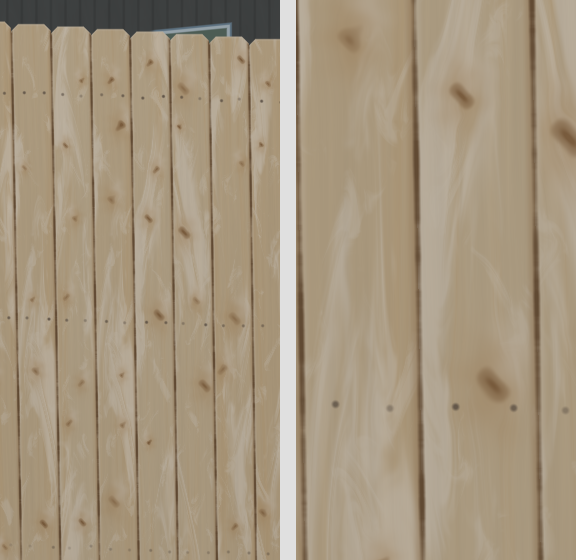
Left, the full canvas; right, a detail of the centre.
Reproduce this texture procedurally as a WebGL 1 fragment shader.

```glsl
precision highp float;
// Dog-eared cedar fence: leaning boards with knots, nails and dark gaps before grey siding.
uniform vec2 u_resolution;

const float PITCH = 0.1411;      // board spacing, canvas width = 1
const float KNOT_CELL = 0.27;    // height of one knot cell
const vec3 WOOD = vec3(0.67, 0.61, 0.51);
const vec3 WOOD_PALE = vec3(0.73, 0.69, 0.63);
const vec3 WOOD_WARM = vec3(0.64, 0.55, 0.42);
const vec3 KNOT_BROWN = vec3(0.44, 0.32, 0.20);
const vec3 GAP_BROWN = vec3(0.38, 0.29, 0.20);
const vec3 SIDING = vec3(0.24, 0.25, 0.25);

float hash(vec2 p) {
  vec3 q = fract(vec3(p.xyx) * 0.1031);
  q += dot(q, q.yzx + 33.33);
  return fract((q.x + q.y) * q.z);
}

// Layered, warped sines, roughly -1 to 1
float waves(vec2 p, float seed) {
  float sum = 0.0, amp = 0.5;
  for (int i = 0; i < 5; i++) {
    p += 0.7 * sin(p.yx * 1.3 + seed);
    sum += amp * sin(p.x + seed * 1.7) * cos(p.y * 0.8 - seed);
    p = p * 1.9 + 2.3;
    amp *= 0.6;
    seed += 1.37;
  }
  return sum;
}

// One knot per cell at most: x core, y warm halo, z grain bend, w pale sheen
vec4 knots(vec2 p, float board) {
  vec4 sum = vec4(0.0);
  float row = floor(p.y / KNOT_CELL);
  for (int j = -1; j <= 1; j++) {
    vec2 cell = vec2(board + 17.0, row + float(j) + 5.0);
    float rnd = hash(cell + 3.1);
    float present = step(0.15, hash(cell + 9.7));
    vec2 center = vec2((0.18 + 0.64 * hash(cell)) * PITCH,
                       (row + float(j) + 0.15 + 0.7 * hash(cell + 6.3)) * KNOT_CELL);
    float radius = mix(0.009, 0.021, rnd * rnd);
    vec2 d = (p - center) / radius;
    d += 0.25 * sin(d.yx * 2.3 + rnd * 20.0);
    float r = length(d * vec2(1.0, 0.9));
    float core = smoothstep(1.15, 0.2, r) * (0.85 + 0.15 * cos(r * 7.0));
    vec2 h = d * vec2(0.5, 0.33);
    float halo = exp(-dot(h, h));
    vec2 s = (d - vec2(1.3 * sign(rnd - 0.4), 1.8)) * vec2(0.75, 0.4);
    sum += present * vec4(core * (0.45 + 0.55 * hash(cell + 2.2)), halo,
                          radius * d.x * halo, exp(-dot(s, s)));
  }
  return sum;
}

// Two nails per board; returns coverage of a small soft dot
float nails(vec2 p, float rowY, float board, float px) {
  float side = step(0.5, p.x / PITCH);
  float rnd = hash(vec2(board + 8.0, rowY * 9.0 + side));
  vec2 jitter = vec2(rnd, hash(vec2(board + 21.0, rowY * 5.0 + side))) - 0.5;
  vec2 c = vec2(mix(0.27, 0.78, side) * PITCH, rowY - 0.005 * board) + jitter * 0.014;
  return smoothstep(0.0050 + px, 0.0015, length(p - c)) * (0.4 + 0.6 * rnd);
}

// Grooved siding with the corner of a window
vec3 background(vec2 p, float px) {
  float groove = abs(fract(p.x / 0.052) - 0.5) * 0.052;
  vec3 col = SIDING * (1.0 + 0.03 * waves(p * vec2(40.0, 12.0), 2.0));
  col *= 1.0 - 0.10 * smoothstep(0.004 + px, 0.001, groove);
  float depth = min(1.891 + (p.x - 0.534) * 0.098 - p.y, 0.828 - p.x);
  float inside = smoothstep(-px, px, depth) * smoothstep(0.53, 0.56, p.x);
  vec3 frame = mix(vec3(0.36, 0.44, 0.50), vec3(0.58, 0.63, 0.66), smoothstep(0.004, 0.010, depth));
  vec3 pane = mix(frame, vec3(0.30, 0.36, 0.33), smoothstep(0.018 - px, 0.018 + px, depth));
  return mix(col, pane, inside);
}

vec3 boardColor(vec2 p, float board, float px) {
  float seed = hash(vec2(board + 31.0, 4.0)) * 20.0;
  vec4 knot = knots(p, board);
  vec2 g = vec2(p.x - knot.z * 0.7, p.y);
  float streak = waves(g * vec2(55.0, 1.8), seed);
  float fine = waves(g * vec2(260.0, 7.0), seed + 4.0);
  float blotch = waves(g * vec2(24.0, 5.0), seed + 8.0);
  float fleck = waves(p * vec2(48.0, 24.0), seed + 13.0);
  // Per-board tint, then grain, sheen and knots
  vec3 col = mix(WOOD, WOOD_WARM, 0.6 * hash(vec2(board + 12.0, 7.0)));
  col = mix(col, WOOD_WARM, 0.5 * smoothstep(0.0, 0.7, streak));
  col = mix(col, WOOD_PALE, 0.75 * smoothstep(0.02, 0.55, -blotch));
  col = mix(col, WOOD_PALE, 0.45 * smoothstep(0.25, 0.75, fleck));
  col *= 1.0 + 0.016 * fine + 0.02 * streak;
  col = mix(col, WOOD_PALE, 0.65 * min(knot.w, 1.0));
  col = mix(col, vec3(0.60, 0.47, 0.31), 0.4 * min(knot.y, 1.0));
  col = mix(col, KNOT_BROWN, min(knot.x, 0.85));
  float dots = nails(p, 1.667, board, px) + nails(p, 0.86, board, px)
             + 0.5 * nails(p, 0.05, board, px);
  return mix(col, vec3(0.28, 0.24, 0.21), min(dots * 0.8, 1.0));
}

void main() {
  float px = 1.0 / u_resolution.x;
  vec2 p = gl_FragCoord.xy * px;
  // Boards lean slightly and their tops step down to the right
  float lean = (0.019 - 0.005 * p.x) * (1.885 - p.y);
  float u = (p.x - 0.041 - lean) / PITCH;
  float board = floor(u);
  vec2 local = vec2(fract(u) * PITCH, p.y);
  float edge = min(local.x, PITCH - local.x);
  vec3 wood = boardColor(local, board, px);
  // Warm shading left of each gap, a pale edge right of it, then the broken soft gap
  float wear = waves(vec2(floor(u + 0.5) * 3.0, p.y * 22.0), 1.0);
  wood = mix(wood, vec3(0.57, 0.47, 0.35), 0.6 * smoothstep(0.014, 0.002, PITCH - local.x));
  wood = mix(wood, WOOD_PALE, 0.35 * smoothstep(0.012, 0.004, local.x));
  float gap = smoothstep(0.0048 + px * 0.5, 0.0005, edge + 0.0008 * wear);
  wood = mix(wood, GAP_BROWN, gap * clamp(0.78 - 0.5 * wear, 0.3, 1.0));
  // Clipped corners at the top
  float top = 1.914 - 0.0089 * board - max(0.0, 0.024 - edge);
  wood = mix(wood, WOOD_PALE, 0.4 * smoothstep(0.010, 0.0, top - p.y));
  wood *= 0.975 + 0.02 * p.y;
  float mask = smoothstep(-px, px, top - p.y);
  gl_FragColor = vec4(mix(background(p, px), wood, mask), 1.0);
}
```
